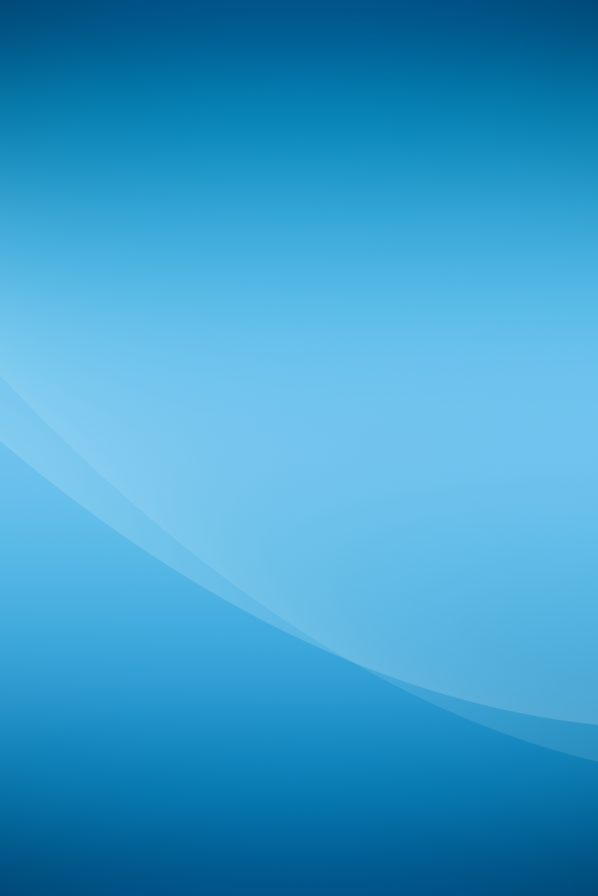
This background is drawn by a WebGL 2 fragment shader. Its source:

```glsl
#version 300 es
// Soft blue vertical gradient with two translucent, glowing curved sheets that cross.
precision highp float;

uniform vec2 u_resolution;
out vec4 fragColor;

const int LAST = 8;
// Evenly spaced colours from the bottom to the top.
const vec3 SKY[9] = vec3[9](
  vec3(0.00, 0.33, 0.54), vec3(0.04, 0.49, 0.71), vec3(0.20, 0.63, 0.84),
  vec3(0.34, 0.72, 0.90), vec3(0.43, 0.76, 0.93), vec3(0.39, 0.75, 0.92),
  vec3(0.22, 0.66, 0.85), vec3(0.03, 0.51, 0.71), vec3(0.00, 0.33, 0.54));
const vec3 GLOW = vec3(0.88, 0.95, 0.98);

vec3 stopColor(int i) {
  return SKY[clamp(i, 0, LAST)];
}

// Catmull-Rom ramp, free of visible bands at the stops.
vec3 skyRamp(float height) {
  float p = clamp(height, 0.0, 1.0) * float(LAST);
  int i = min(int(p), LAST - 1);
  float t = p - float(i);
  vec3 a = stopColor(i - 1), b = stopColor(i), c = stopColor(i + 1), d = stopColor(i + 2);
  return b + 0.5 * t * (c - a + t * (2.0 * a - 5.0 * b + 4.0 * c - d
       + t * (3.0 * (b - c) + d - a)));
}

// Height above the parabola: start + slope * x + bend * x * x.
float aboveCurve(vec2 uv, float start, float slope, float bend) {
  return uv.y - (start + uv.x * (slope + bend * uv.x));
}

// Sheet opacity: crisp lower edge, then a tight and a wide fade upward.
float sheet(float d, float pixel, float strength) {
  float edge = smoothstep(-pixel, pixel, d);
  float h = max(d, 0.0);
  return edge * strength * (0.7 * exp(-h / 0.07) + 0.3 * exp(-h * h / 0.05));
}

float hash(vec2 p) {
  return fract(sin(dot(p, vec2(12.9898, 78.233))) * 43758.5453);
}

void main() {
  vec2 uv = gl_FragCoord.xy / u_resolution;
  float pixel = 1.0 / u_resolution.y;
  vec3 color = skyRamp(uv.y);

  // Darker corners.
  vec2 c = 2.0 * uv - 1.0;
  color *= 1.0 - 0.13 * c.x * c.x * pow(abs(c.y), 3.0);

  // Two crossing sheets of light.
  float upper = aboveCurve(uv, 0.581, -0.704, 0.273);
  float lower = aboveCurve(uv, 0.508, -0.565, 0.248);
  color = mix(color, GLOW, sheet(lower, pixel, 0.19));
  color = mix(color, GLOW, sheet(upper, pixel, 0.12));

  // Fine dither against banding.
  color += (hash(gl_FragCoord.xy) - 0.5) / 255.0;
  fragColor = vec4(clamp(color, 0.0, 1.0), 1.0);
}
```
